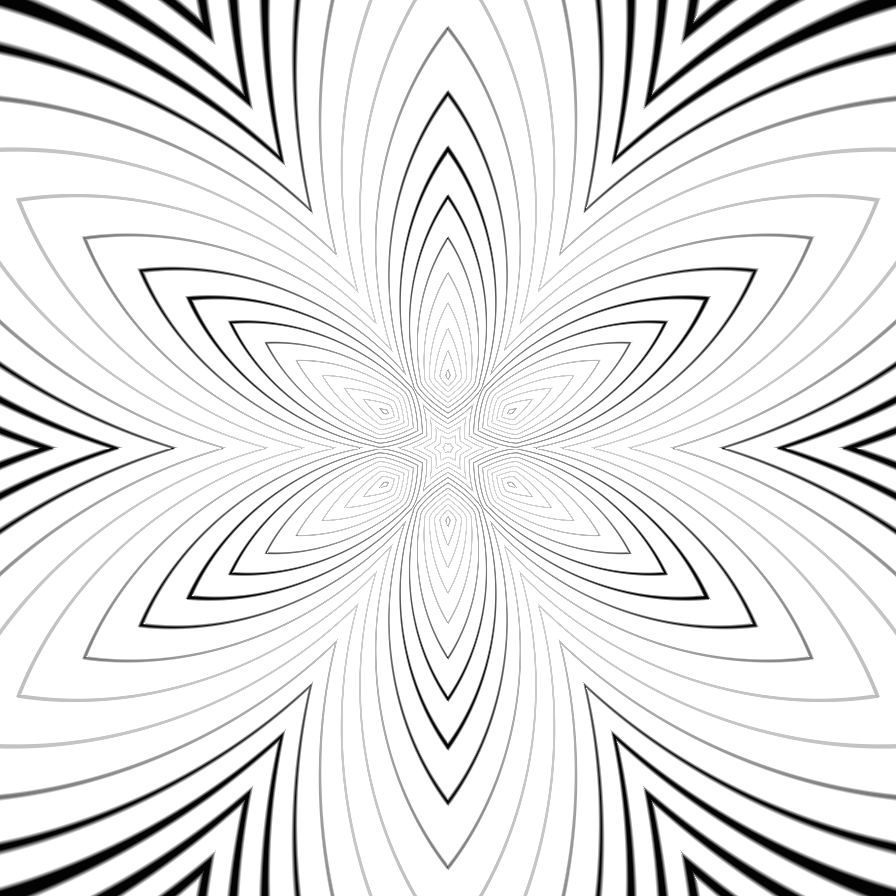
Reproduce this pattern procedurally as a WebGL 1 fragment shader.

```glsl
precision highp float;
// Draws a six-petal kaleidoscope flower of nested black contour lines on white.

uniform vec2 u_resolution;

const float PI = 3.14159265;
const float EYE_RADIUS = 0.163;

// Fold the plane into six mirrored wedges: 0 on a petal axis, 1 in a valley.
float petalFold(vec2 p) {
  float sector = PI / 3.0;
  float angle = atan(p.x, p.y);
  return abs(mod(angle + 0.5 * sector, sector) - 0.5 * sector) / (0.5 * sector);
}

// Logarithmic petals outside the ring of eyes.
float outerField(float r, float t) {
  return 6.45 * log(r + 0.0755 + 0.091 * t) + 3.4 * t + 2.3 * t * t - 0.08;
}

// Star-shaped contours inside the ring, rising towards the centre.
float innerField(float r, float t) {
  float base = outerField(EYE_RADIUS, 0.0);
  float lift = outerField(EYE_RADIUS, t) - base;
  float depth = EYE_RADIUS - r;
  return base + lift * pow(r / EYE_RADIUS, 1.25) + 88.0 * depth * depth / (depth + 0.016);
}

// Contour height; a line lies at every whole number.
float flowerField(vec2 p) {
  float r = max(length(p), 0.0001);
  float t = petalFold(p);
  return r < EYE_RADIUS ? innerField(r, t) : outerField(r, t);
}

// Slow bands across the contours: 0 where lines are faint, 1 where bold.
float boldness(float height) {
  float wave = 0.5 + 0.5 * cos(2.0 * PI * (min(height, 5.5) + 2.5) / 8.0);
  return wave * wave;
}

// Share of a blurred footprint covered by a line.
float lineCoverage(float height, float halfWidth, float footprint) {
  float d = abs(fract(height + 0.5) - 0.5);
  float low = max(d - 0.5 * footprint, -halfWidth);
  float high = min(d + 0.5 * footprint, halfWidth);
  return clamp((high - low) / footprint, 0.0, 1.0);
}

void main() {
  float size = min(u_resolution.x, u_resolution.y);
  vec2 p = (2.0 * gl_FragCoord.xy - u_resolution) / size;
  float pixel = 2.0 / size;
  float r = length(p);

  // Field slope turns a blur width on the canvas into contour units.
  float height = flowerField(p);
  vec2 slope = vec2(flowerField(p + vec2(pixel, 0.0)),
                    flowerField(p + vec2(0.0, pixel))) - height;
  float blur = 1.2 * pixel + 0.005 * r * r;
  float footprint = clamp(length(slope) / pixel * blur, 0.001, 0.9);

  // Strokes grow outwards and keep a faint hairline everywhere.
  float bold = boldness(height);
  float hairline = 0.004 + (0.07 + 0.1 * bold) * footprint;
  float halfWidth = hairline + 0.105 * bold * pow(r, 1.6);
  float ink = lineCoverage(height, halfWidth, footprint);

  vec3 paper = vec3(1.0);
  vec3 black = vec3(0.01);
  gl_FragColor = vec4(mix(paper, black, ink), 1.0);
}
```
